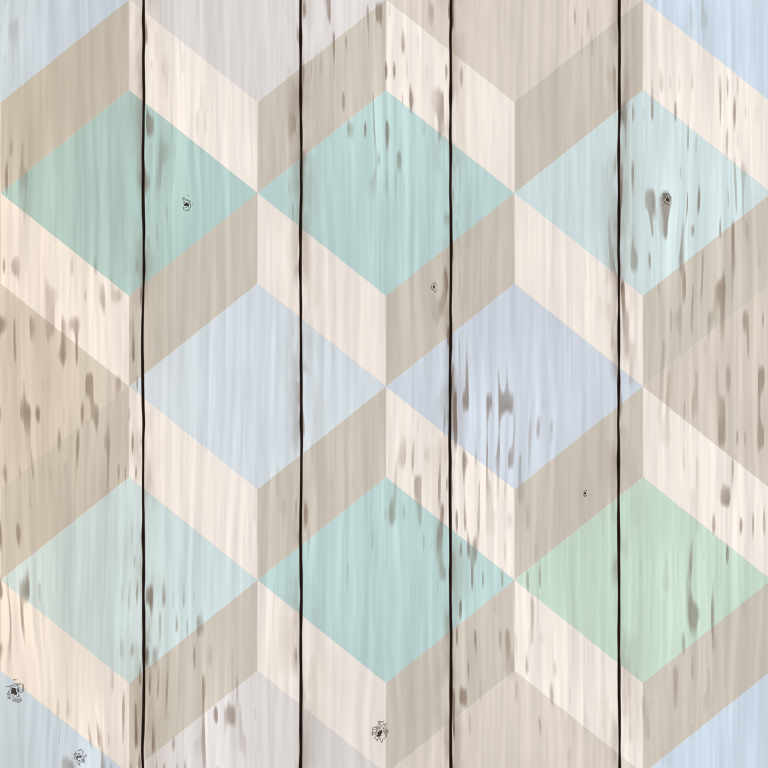
Write a Shadertoy shader that draws this pattern.

```glsl
// Pastel cube lattice painted on weathered vertical wooden planks.

// Lattice, in canvas units
const vec2 ORIGIN = vec2(0.5026, 0.7487);  // centre of one diamond
const float HALF_W = 0.1673;               // diamond half width
const float HALF_H = 0.1341;               // diamond half height
const float BAND = 0.1179;                 // height of the slanted bands
const vec2 PERIOD = vec2(2.0 * HALF_W, 2.0 * (HALF_H + BAND));

// Paint
const vec3 CREAM = vec3(0.955, 0.920, 0.888);
const vec3 TAUPE = vec3(0.805, 0.775, 0.725);
const vec3 DIAMONDS[12] = vec3[12](
    vec3(0.75, 0.85, 0.84), vec3(0.82, 0.88, 0.88), vec3(0.72, 0.82, 0.80),
    vec3(0.87, 0.83, 0.79), vec3(0.82, 0.87, 0.92), vec3(0.88, 0.86, 0.85),
    vec3(0.75, 0.85, 0.84), vec3(0.79, 0.87, 0.81), vec3(0.82, 0.88, 0.88),
    vec3(0.82, 0.85, 0.89), vec3(0.84, 0.80, 0.75), vec3(0.85, 0.88, 0.90));

// Wood
const float SEAMS[4] = float[4](0.1865, 0.392, 0.587, 0.806);
const float SEAM_HALF = 0.0016;
const vec3 SEAM_COLOR = vec3(0.13, 0.09, 0.07);
const vec3 STAIN = vec3(0.43, 0.35, 0.29);
const float GRAIN = 0.13;
const float FLECKS = 0.55;
const vec3 KNOTS[7] = vec3[7](             // position, radius
    vec3(0.243, 0.734, 0.008), vec3(0.868, 0.741, 0.007),
    vec3(0.495, 0.047, 0.012), vec3(0.104, 0.014, 0.009),
    vec3(0.565, 0.626, 0.005), vec3(0.762, 0.358, 0.004),
    vec3(0.020, 0.100, 0.012));

float hash(vec2 p) {
    vec3 q = fract(p.xyx * 0.1031);
    q += dot(q, q.yzx + 33.33);
    return fract((q.x + q.y) * q.z);
}

float noise(vec2 p) {
    vec2 i = floor(p), f = fract(p);
    f = f * f * (3.0 - 2.0 * f);
    return mix(mix(hash(i), hash(i + vec2(1, 0)), f.x),
               mix(hash(i + vec2(0, 1)), hash(i + vec2(1, 1)), f.x), f.y);
}

float fbm(vec2 p) {
    float sum = 0.0, amp = 0.5;
    for (int i = 0; i < 4; i++) {
        sum += amp * noise(p);
        p = p * 2.03 + 17.1;
        amp *= 0.5;
    }
    return sum / 0.9375;
}

// One of two interleaved sets of hexagonal cells; alpha is the cell coverage
vec4 cellSet(vec2 uv, int parity, float px) {
    vec2 q = uv - ORIGIN - 0.5 * PERIOD * float(parity) + vec2(0.0, 0.5 * BAND);
    vec2 id = round(q / PERIOD);
    q -= id * PERIOD;
    float slope = HALF_H * (1.0 - abs(q.x) / HALF_W);
    float cell = slope + 0.5 * BAND - abs(q.y);
    float diamond = slope - abs(q.y - 0.5 * BAND);
    float side = sign(q.x) * min(abs(q.x), HALF_W - abs(q.x));

    int row = (2 * int(id.y) + parity) & 3;
    int col = (int(id.x) + 30) % 3;
    vec3 bands = mix(CREAM, TAUPE, smoothstep(-px, px, side));
    vec3 color = mix(bands, DIAMONDS[row * 3 + col], smoothstep(-px, px, diamond));
    return vec4(color, smoothstep(-px, px, cell));
}

void mainImage(out vec4 fragColor, in vec2 fragCoord) {
    vec2 uv = fragCoord / iResolution.y;
    float px = 0.8 / iResolution.y;

    // Painted lattice
    vec4 even = cellSet(uv, 0, px);
    vec3 color = mix(cellSet(uv, 1, px).rgb, even.rgb, even.a);

    // Planks and the nearest seam
    float plank = 0.0, seam = 1.0;
    for (int i = 0; i < 4; i++) {
        float wobble = 0.002 * (noise(vec2(uv.y * 9.0, float(i) * 13.0)) - 0.5);
        float d = uv.x - SEAMS[i] - wobble;
        plank += step(0.0, d);
        seam = min(seam, abs(d));
    }
    vec2 wood = uv + vec2(plank * 7.3, plank * 3.7);

    // Knots bend the grain around their dark cores
    float bend = 0.035 * fbm(wood * vec2(7.0, 1.6)), knot = 0.0;
    for (int i = 0; i < 7; i++) {
        vec2 d = (uv - KNOTS[i].xy) / KNOTS[i].z;
        bend -= 0.6 * d.x * KNOTS[i].z * exp(-0.12 * dot(d, d * vec2(1.0, 0.3)));
        float r = length(d * vec2(1.5, 1.0)) + 1.1 * (noise(uv * 330.0) - 0.5);
        float rim = 0.35 * (1.0 - smoothstep(0.1, 0.3, abs(r - 0.9)));
        knot = max(knot, max(rim, 0.8 * (1.0 - smoothstep(0.1, 0.55, r))));
    }

    // Grain, broad fading and a slight tint per plank
    float blotch = fbm(wood * vec2(9.0, 4.0));
    float fibre = noise(vec2((wood.x + bend) * 150.0, wood.y * 4.0));
    float hair = noise(vec2((wood.x + 0.5 * bend) * 330.0, wood.y * 16.0));
    float grain = 0.6 * (fibre - 0.5) + 0.4 * (hair - 0.5);
    color *= 1.0 + GRAIN * (0.6 + blotch) * grain + 0.10 * (blotch - 0.5);
    color *= 1.0 + 0.04 * (hash(vec2(plank, 5.0)) - 0.5) + 0.025 * (uv.x - 0.5);
    color *= mix(vec3(1.0), vec3(1.0, 0.975, 0.94), 1.0 - smoothstep(0.0, 0.3, uv.x));

    // Worn flecks, thickest beside the seams
    float nearSeam = exp(-seam / 0.012);
    float chips = noise(vec2((wood.x + bend) * 190.0, wood.y * 26.0));
    float worn = smoothstep(0.48, 0.78, blotch + 0.28 * nearSeam);
    float fleck = smoothstep(0.66, 0.92, chips) * worn;
    float grime = nearSeam * smoothstep(0.35, 0.8, fbm(wood * vec2(60.0, 14.0)));
    color = mix(color, STAIN, clamp(FLECKS * (fleck + 0.9 * grime), 0.0, 0.8));
    color = mix(color, SEAM_COLOR, knot);

    // Open seams of uneven width
    float gap = SEAM_HALF * (0.7 + 0.7 * noise(vec2(uv.y * 40.0, plank)));
    color = mix(color, SEAM_COLOR, 1.0 - smoothstep(gap - px, gap + px, seam));
    fragColor = vec4(clamp(color, 0.0, 1.0), 1.0);
}
```
